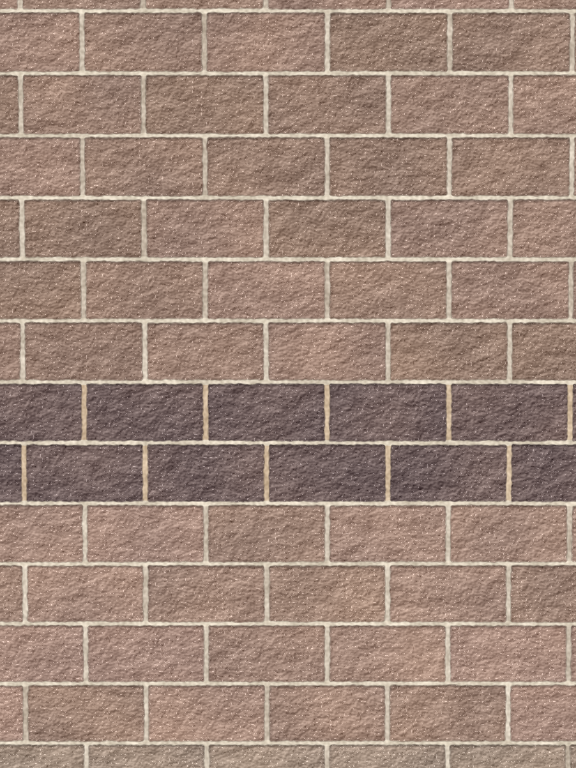
Write a WebGL 1 fragment shader that draws this texture.

```glsl
precision highp float;
uniform vec2 u_resolution;

float hash(vec2 p) {
  return fract(sin(dot(p, vec2(127.1, 311.7))) * 43758.55);
}

vec2 gradient(vec2 cell) {
  float angle = 6.2832 * hash(cell);
  return vec2(cos(angle), sin(angle));
}

float gradientNoise(vec2 p) {
  vec2 i = floor(p), f = fract(p);
  vec2 u = f * f * f * (f * (f * 6.0 - 15.0) + 10.0);
  vec2 e = vec2(1.0, 0.0);
  float a = dot(gradient(i), f);
  float b = dot(gradient(i + e), f - e);
  float c = dot(gradient(i + e.yx), f - e.yx);
  float d = dot(gradient(i + 1.0), f - 1.0);
  return mix(mix(a, b, u.x), mix(c, d, u.x), u.y);
}

// Height of the split stone face
float relief(vec2 p) {
  float height = 0.0, amplitude = 0.5;
  p *= vec2(24.0, 30.0);
  for (int i = 0; i < 4; i++) {
    height += amplitude * gradientNoise(p);
    p = mat2(1.6, 1.2, -1.2, 1.6) * p + 5.7;
    amplitude *= 0.72;
  }
  return height;
}

// Signed distance to a rounded box, negative inside
float roundedBox(vec2 p, vec2 halfSize, float radius) {
  vec2 q = abs(p) - halfSize + radius;
  return length(max(q, 0.0)) + min(max(q.x, q.y), 0.0) - radius;
}

void main() {
  // Canvas widths across, measured downward from the top
  vec2 uv = gl_FragCoord.xy / u_resolution;
  vec2 p = vec2(uv.x, (1.0 - uv.y) * 1.3333);
  float pixel = 1.0 / u_resolution.x;

  // Courses shrink slightly downward; alternate ones shift by half a block
  float course = (0.10885 - sqrt(0.011848 - 0.000972 * (p.y - 0.0191))) / 0.000486;
  float row = floor(course);
  float pitch = mix(0.2132, 0.209, 1.0 - uv.y);
  float column = (p.x - 0.568) / pitch + 0.5 * mod(row, 2.0);
  vec2 id = vec2(floor(column), row);
  vec2 size = vec2(pitch, 0.10885 - 0.000486 * row);
  vec2 local = (fract(vec2(column, course)) - 0.5) * size;

  // Ragged block outline and uneven joints
  float wobble = 0.0016 * gradientNoise(p * 45.0) + 0.0016 * gradientNoise(p * 130.0);
  vec2 joint = vec2(0.0046, 0.0036) + 0.0008 * (hash(id + 3.1) - 0.5);
  float edge = roundedBox(local, size * 0.5 - joint, 0.003) + wobble;
  float block = 1.0 - smoothstep(-pixel, pixel, edge);

  // Block tone: two dark courses, paler ones below them
  float dark = step(5.5, row) * step(row, 7.5);
  float lower = step(7.5, row);
  float tone = hash(id);
  vec3 brown = mix(vec3(0.585, 0.487, 0.428), vec3(0.635, 0.525, 0.472), tone);
  brown += lower * vec3(0.035, 0.03, 0.03);
  brown = mix(brown, vec3(0.62, 0.56, 0.50), 0.7 * step(11.5, row));
  vec3 plum = mix(vec3(0.435, 0.37, 0.365), vec3(0.47, 0.395, 0.38), tone);
  vec3 stone = mix(brown, plum, dark);

  // Soft stains, then light raking from the upper left
  float stain = gradientNoise(p * 7.0 + 9.0 * hash(id + 8.3));
  stone += vec3(0.07, 0.055, 0.04) * stain;
  float height = relief(p);
  float slope = height - relief(p - vec2(0.0014, 0.0024));
  stone += vec3(1.0, 0.96, 0.92) * (0.55 * slope + 0.09 * height);

  // Mineral specks and darker pits
  float grain = gradientNoise(p * 250.0 + 31.0);
  stone += 0.2 * smoothstep(0.3, 0.55, grain);
  stone -= 0.1 * smoothstep(0.3, 0.55, -grain);

  // Shadow around the face, deepest beneath the upper joint
  float rim = smoothstep(-0.006, 0.0, edge);
  float topSide = smoothstep(0.3, 0.48, -local.y / size.y);
  stone *= 1.0 - rim * mix(0.08, 0.28, topSide);

  // Pale mortar, with greyer or tan upright joints
  float upright = smoothstep(0.0, 0.003, 0.5 * size.y - joint.y - abs(local.y));
  vec2 jointId = vec2(floor(column + 0.5), row);
  vec3 uprightTone = mix(vec3(0.76, 0.70, 0.63), vec3(0.86, 0.81, 0.74), hash(jointId + 5.0));
  uprightTone = mix(uprightTone, vec3(0.82, 0.70, 0.56), 0.6 * dark);
  vec3 mortar = mix(vec3(0.88, 0.83, 0.75), uprightTone, upright);
  mortar += 0.12 * gradientNoise(p * 28.0) + 0.13 * gradientNoise(p * 160.0);
  mortar *= 0.84 + 0.16 * smoothstep(0.0, 0.0025, edge);

  gl_FragColor = vec4(clamp(mix(mortar, stone, block), 0.0, 1.0), 1.0);
}
```
